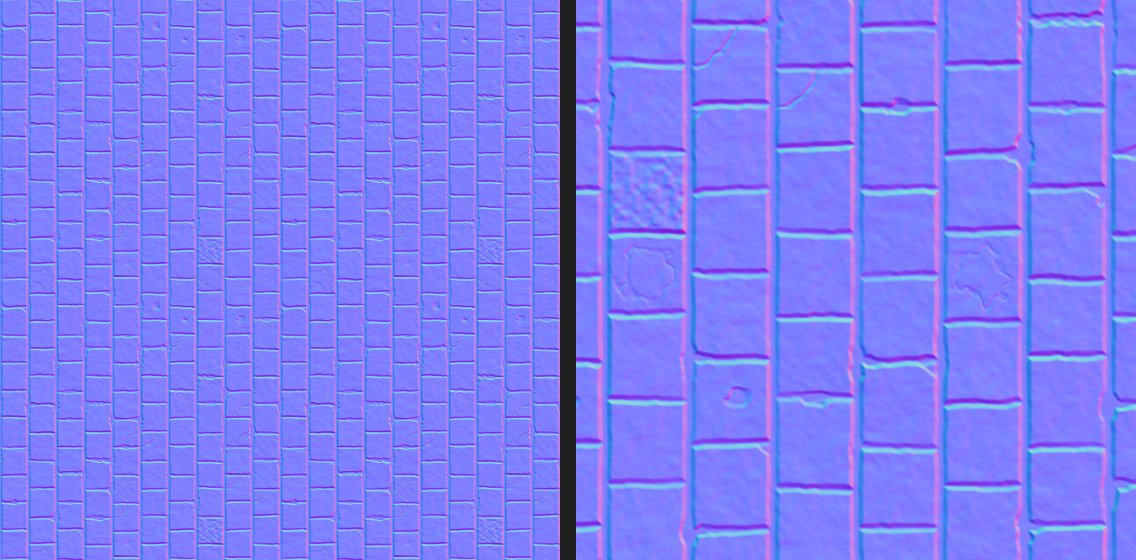
Left: the whole. Right: its middle third, enlarged.
Give the GLSL for this texture map, as a Shadertoy shader.

```glsl
// Tangent-space normal map of worn stone setts laid in staggered vertical columns.

const float CELLS = 20.0;    // setts across and down the canvas
const float WRAP = 10.0;     // setts before the wear repeats
const float BEVEL = 0.068;   // width of the rounded sett edge
const float DEPTH = 0.033;   // depth of the joints

float hash(vec2 p, float seed) {
    vec3 v = fract(vec3(p.xyx) * vec3(0.1031, 0.1030, 0.0973) + seed * 0.1371);
    v += dot(v, v.yzx + 33.33);
    return fract((v.x + v.y) * v.z);
}

// Value noise, "scale" whole lattice steps per sett, wrapping with the wear
float noise(vec2 q, float scale, float seed) {
    vec2 p = q * scale;
    vec2 i = floor(p), f = p - i;
    f = f * f * f * (f * (f * 6.0 - 15.0) + 10.0);
    float period = WRAP * scale;
    vec2 a = mod(i, period), b = mod(i + 1.0, period);
    return mix(mix(hash(a, seed), hash(vec2(b.x, a.y), seed), f.x),
               mix(hash(vec2(a.x, b.y), seed), hash(b, seed), f.x), f.y);
}

// Uneven height and slant of the joint below a row
float jointY(float column, float row, float x) {
    vec2 id = mod(vec2(column, row), WRAP);
    return row + (hash(id, 1.0) - 0.5) * 0.11
               + (hash(id, 2.0) - 0.5) * 0.06 * (x - 0.5);
}

float roundedBox(vec2 p, vec2 halfSize, float radius) {
    vec2 d = abs(p) - halfSize + radius;
    return length(max(d, 0.0)) + min(max(d.x, d.y), 0.0) - radius;
}

// Cracks, broken corners, pits and rough faces, chosen per sett
float damage(vec2 q, vec2 local, vec2 id) {
    float kind = hash(id, 5.0);
    float ragged = noise(q, 9.0, 6.0) - 0.5;
    if (kind < 0.05) {
        return 0.022 * (noise(q, 13.0, 7.0) - 0.5);
    }
    if (kind < 0.12) {
        vec2 centre = vec2(0.5, -0.55) * (hash(id, 8.0) < 0.5 ? -1.0 : 1.0);
        float arc = abs(length(local - centre) - 0.55 + 0.09 * ragged);
        return -0.016 * (1.0 - smoothstep(0.0, 0.045, arc));
    }
    if (kind < 0.22) {
        float side = hash(id, 9.0) < 0.65 ? 1.0 : -1.0;
        float corner = local.x * side + local.y - 0.76 + 0.14 * ragged;
        return -0.024 * smoothstep(-0.03, 0.04, corner);
    }
    if (kind < 0.26) {
        float pit = length(local - vec2(0.08, 0.05)) + 0.16 * ragged;
        return -0.025 * (1.0 - smoothstep(0.02, 0.13, pit));
    }
    if (kind < 0.31) {
        float ring = abs(length(local) - 0.3 + 0.2 * ragged);
        return -0.007 * (1.0 - smoothstep(0.0, 0.05, ring));
    }
    return 0.0;
}

// Surface height at q, measured in setts
float pavingHeight(vec2 q) {
    // Hand-cut wobble of the edges
    vec2 wobble = vec2(noise(q, 3.0, 11.0), noise(q, 3.0, 12.0)) - 0.5;
    vec2 nicks = vec2(noise(q, 10.0, 13.0), noise(q, 10.0, 14.0)) - 0.5;
    vec2 p = q - vec2(0.01, 0.05) + vec2(0.012, 0.03) * wobble
               + vec2(0.012, 0.018) * nicks;

    // Column, row and uneven bounds of the sett
    float column = floor(p.x);
    float x = p.x - column;
    float y = p.y - 0.5 * mod(column, 2.0);
    float nearest = floor(y + 0.5);
    float row = y < jointY(column, nearest, x) ? nearest - 1.0 : nearest;
    float low = jointY(column, row, x);
    float high = jointY(column, row + 1.0, x);
    vec2 id = mod(vec2(column, row), WRAP);
    vec2 local = vec2(x - 0.5, y - 0.5 * (low + high));

    // Bevelled slab with crumbled stretches of edge
    vec2 halfSize = vec2(0.48, 0.5 * (high - low));
    float inside = -roundedBox(local, halfSize, 0.04);
    inside -= 0.07 * smoothstep(0.68, 0.95, noise(q, 2.0, 15.0)) * noise(q, 12.0, 16.0);
    float slab = smoothstep(0.0, BEVEL, inside);

    // Face grain, slight lean and damage
    float grain = 0.011 * noise(q, 5.0, 17.0) + 0.0055 * noise(q, 11.0, 18.0)
                + 0.0022 * noise(q, 22.0, 19.0);
    vec2 lean = (vec2(hash(id, 20.0), hash(id, 21.0)) - 0.5) * 0.05;
    float face = DEPTH + dot(local, lean) + damage(q, local, id);
    return slab * face + grain * mix(0.5, 1.0, slab);
}

void mainImage(out vec4 fragColor, in vec2 fragCoord) {
    vec2 q = fragCoord / iResolution.xy * CELLS;

    // Slope by central differences, encoded as a normal
    vec2 e = vec2(0.016, 0.0);
    vec2 slope = vec2(pavingHeight(q + e.xy) - pavingHeight(q - e.xy),
                      pavingHeight(q + e.yx) - pavingHeight(q - e.yx)) / (2.0 * e.x);
    vec3 normal = normalize(vec3(-slope, 1.0));
    fragColor = vec4(0.5 + 0.5 * normal, 1.0);
}
```
